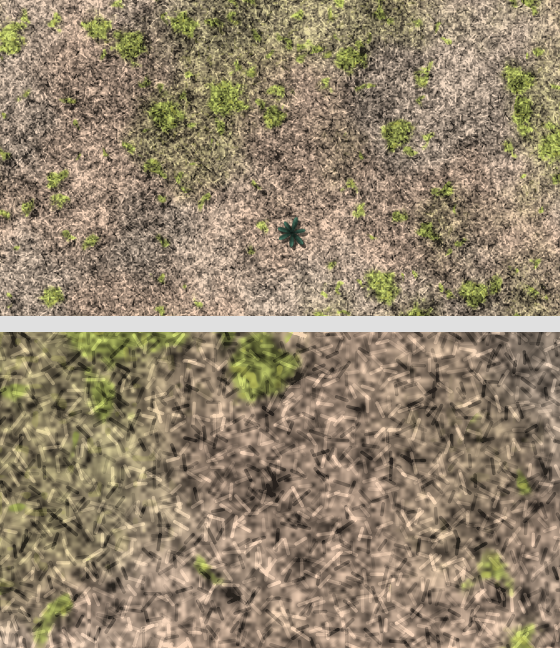
Top, the full canvas; bottom, a detail of the centre.
Reproduce this texture procedurally as a WebGL 1 fragment shader.

```glsl
precision highp float;
// Dry meadow seen from above: straw litter, green tufts with shadows, one dark rosette.
// Layered value noise sets tone and patches; hashed strokes form the straw;
// scattered soft discs, frayed by noise, form the tufts.
uniform vec2 u_resolution;

#define STRAW_TONE vec3(0.615, 0.552, 0.490)
#define RUST_TONE vec3(0.625, 0.540, 0.470)
#define OLIVE_TONE vec3(0.575, 0.555, 0.385)
#define LEAF_TONE vec3(0.520, 0.560, 0.270)
#define BLOOM_TONE vec3(0.740, 0.740, 0.340)
#define ROSETTE_TONE vec3(0.200, 0.310, 0.260)
#define ROSETTE_POS vec2(0.925, 0.264)
#define ROSETTE_SIZE 0.055
#define GRAIN_CONTRAST 0.40
#define STRAW_CONTRAST 0.40
#define STRAW_WIDTH 0.0018
#define SHADOW_OFFSET vec2(0.014, -0.018)

float hash(vec2 p) { return fract(sin(dot(p, vec2(127.1, 311.7))) * 43758.5453); }
vec2 hash2(vec2 p) { return vec2(hash(p), hash(p + 57.3)); }

float noise(vec2 p) {
  vec2 i = floor(p), f = fract(p);
  f = f * f * (3.0 - 2.0 * f);
  return mix(mix(hash(i), hash(i + vec2(1, 0)), f.x),
             mix(hash(i + vec2(0, 1)), hash(i + vec2(1, 1)), f.x), f.y);
}

float fbm(vec2 p) {
  float sum = 0.0, amp = 0.533;
  for (int i = 0; i < 4; i++) {
    sum += amp * noise(p);
    p = mat2(1.6, 1.2, -1.2, 1.6) * p + 11.7;
    amp *= 0.5;
  }
  return sum;
}

// Cell k of the 3 x 3 block around p
vec2 neighbour(vec2 p, int k) {
  float n = float(k), row = floor((n + 0.5) / 3.0);
  return floor(p) + vec2(n - 3.0 * row, row) - 1.0;
}

// Signed brightness of randomly turned straws, one per cell
float straws(vec2 p, float freq, float px) {
  float sum = 0.0;
  for (int k = 0; k < 9; k++) {
    vec2 cell = neighbour(p * freq, k);
    vec2 d = p * freq - cell - hash2(cell + freq);
    float angle = 3.1416 * hash(cell + 2.0 * freq);
    vec2 dir = vec2(cos(angle), sin(angle));
    d -= dir * clamp(dot(d, dir), -0.45, 0.45);
    float edge = length(d) / freq - STRAW_WIDTH;
    sum += (hash(cell + 3.0 * freq) - 0.46) * (1.0 - smoothstep(-0.6 * px, 0.6 * px, edge));
  }
  return sum;
}

// Coverage of scattered tufts, denser where lush is high
float tufts(vec2 p, float freq, float lush) {
  float cover = 0.0;
  for (int k = 0; k < 9; k++) {
    vec2 cell = neighbour(p * freq, k);
    float radius = mix(0.18, 0.46, hash(cell + 31.0));
    float present = step(hash(cell + 83.0), 0.25 + 0.5 * lush);
    float d = length(p * freq - cell - hash2(cell + freq)) / radius;
    cover = max(cover, present * (1.0 - smoothstep(0.2, 1.15, d)));
  }
  return cover;
}

float greenCover(vec2 p, float lush) {
  vec2 frayed = p + 0.035 * (vec2(noise(p * 38.0), noise(p * 38.0 + 71.0)) - 0.5);
  return max(tufts(frayed, 5.5, lush), 0.75 * tufts(frayed, 13.0, lush));
}

// x: leaf coverage, y: light across the leaves
vec2 rosette(vec2 p, float px) {
  vec2 leaf = vec2(0.0);
  for (int i = 0; i < 7; i++) {
    float k = float(i), angle = k * 0.8976 + 0.5 * hash(vec2(k, 4.0));
    float len = ROSETTE_SIZE * mix(0.75, 1.1, hash(vec2(k, 9.0)));
    vec2 dir = vec2(cos(angle), sin(angle));
    vec2 q = vec2(dot(p, dir), dot(p, vec2(-dir.y, dir.x)));
    float along = clamp(q.x / len, 0.0, 1.0);
    float width = len * 0.26 * sqrt(along * (1.0 - along)) * (0.8 + 0.7 * along);
    float d = max(abs(q.y) - width, max(-q.x, q.x - len));
    float light = along * (0.7 + 0.5 * smoothstep(-px, px, q.y));
    leaf = mix(leaf, vec2(1.0, light), 1.0 - smoothstep(-px, px, d));
  }
  return leaf;
}

void main() {
  float px = 1.0 / u_resolution.y;
  vec2 p = gl_FragCoord.xy * px;
  // Broad ground tone and fine litter
  float lush = smoothstep(0.42, 0.68, fbm(p * 2.6 + 3.4));
  float grain = noise(p * 190.0), clump = noise(p * 85.0 + 19.0);
  float litter = straws(p, 42.0, px) + straws(p + 5.0, 58.0, px) + straws(p + 9.0, 77.0, px);
  float tone = 0.545 + 0.38 * (fbm(p * 4.2 + 40.0) - 0.5) + 0.20 * (noise(p * 34.0 + 7.0) - 0.5);
  tone += GRAIN_CONTRAST * (grain - 0.5) + 0.27 * (clump - 0.5) + STRAW_CONTRAST * litter;
  // Tufts, their shade and small blooms
  float tuft = greenCover(p, lush), fray = mix(grain, clump, 0.6);
  float shade = greenCover(p - SHADOW_OFFSET, lush) * (1.0 - 0.6 * tuft);
  float green = smoothstep(0.25, 0.75, tuft + 0.6 * (fray - 0.5));
  float olive = clamp(lush * (0.3 + 0.5 * fray) + 0.6 * tuft, 0.0, 1.0);
  tone += 0.04 * green - 0.15 * shade * (1.6 - 1.2 * fray);
  vec3 hue = mix(STRAW_TONE, RUST_TONE, smoothstep(0.4, 0.65, fbm(p * 3.0 + 80.0)));
  hue = mix(mix(hue, OLIVE_TONE, olive), LEAF_TONE, 0.8 * green);
  vec3 color = hue * clamp(tone, 0.14, 0.88) / 0.56;
  float bloom = smoothstep(0.74, 0.88, noise(p * 105.0 + 33.0)) * max(tuft, 0.35 * lush);
  color = mix(color, BLOOM_TONE, 0.6 * bloom);
  // Dark broad-leaved rosette with its shadow
  vec2 r = p - ROSETTE_POS, leaf = rosette(r, px);
  float shadow = rosette(r - 0.6 * SHADOW_OFFSET, px).x;
  color *= 1.0 - 0.6 * max(shadow, 1.0 - smoothstep(0.008, 0.028, length(r)));
  color = mix(color, ROSETTE_TONE * (0.2 + 1.1 * leaf.y + 0.3 * grain), leaf.x);
  gl_FragColor = vec4(color, 1.0);
}
```
